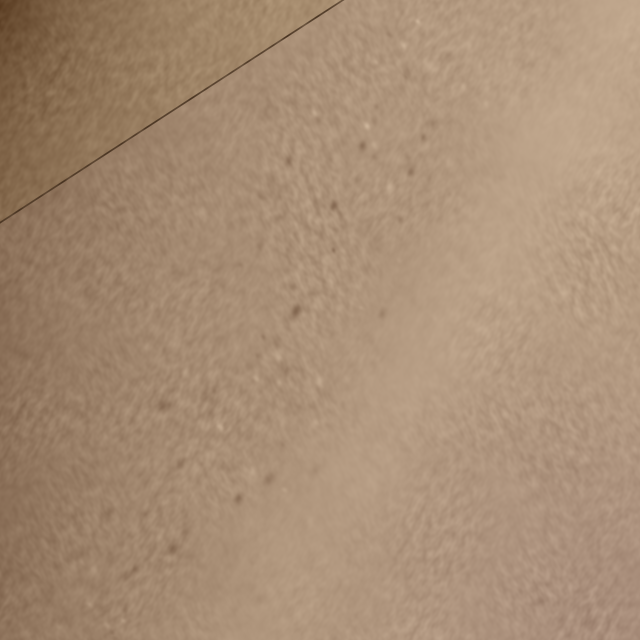
A WebGL 2 fragment shader for this texture:

```glsl
#version 300 es
precision highp float;
// Softly lit matte tan surface with fine grain, scattered pits, pale flecks and one thin diagonal seam.

uniform vec2 u_resolution;
out vec4 fragColor;

const vec3 SHADOW = vec3(0.49, 0.38, 0.29);
const vec3 LIGHT = vec3(0.72, 0.62, 0.52);
const vec3 SEAM_COLOR = vec3(0.27, 0.19, 0.12);

vec2 hash22(vec2 p) {
    vec3 q = fract(p.xyx * vec3(0.1031, 0.1030, 0.0973));
    q += dot(q, q.yzx + 33.33);
    return fract((q.xx + q.yz) * q.zy);
}

mat2 rotation(float angle) {
    float c = cos(angle), s = sin(angle);
    return mat2(c, s, -s, c);
}

float cornerGradient(vec2 cell, vec2 corner, vec2 f) {
    float angle = 6.2832 * hash22(cell + corner + 200.0).x;
    return dot(vec2(cos(angle), sin(angle)), f - corner);
}

float gradientNoise(vec2 p) {
    vec2 cell = floor(p), f = fract(p);
    vec2 w = f * f * f * (f * (f * 6.0 - 15.0) + 10.0);
    float low = mix(cornerGradient(cell, vec2(0, 0), f), cornerGradient(cell, vec2(1, 0), f), w.x);
    float high = mix(cornerGradient(cell, vec2(0, 1), f), cornerGradient(cell, vec2(1, 1), f), w.x);
    return mix(low, high, w.y);
}

// Two octaves of noise stretched along a tilted vertical axis
float grain(vec2 p, float tilt, float frequency) {
    vec2 q = rotation(tilt) * p * vec2(frequency) * 1.0;
    q.y *= 0.6;
    return gradientNoise(q) + 0.55 * gradientNoise(q * 1.9 + 37.0);
}

// Soft elongated spots, at most one per jittered cell
float spots(vec2 p, float cells, float density, float radius, float tilt, float seed) {
    vec2 q = p * cells, home = floor(q);
    float cover = 0.0;
    for (int y = -1; y <= 1; y++) {
        for (int x = -1; x <= 1; x++) {
            vec2 cell = home + vec2(x, y);
            vec2 jitter = hash22(cell + seed);
            vec2 chance = hash22(cell + seed + 71.0);
            vec2 d = rotation(tilt + chance.y - 0.5) * (q - cell - jitter) / cells;
            d.y *= 0.7;
            float size = radius * mix(0.55, 1.1, chance.y);
            float spot = exp(-dot(d, d) / (size * size)) * mix(0.45, 1.0, jitter.x);
            cover = max(cover, spot * step(chance.x, density));
        }
    }
    return cover;
}

// Gaussian falloff around the line through a and b
float band(vec2 p, vec2 a, vec2 b, float width) {
    vec2 along = normalize(b - a);
    float d = dot(p - a, vec2(-along.y, along.x)) / width;
    return exp(-d * d);
}

// Broad lighting, given as the red level
float lighting(vec2 p, float aboveSeam) {
    float tone = 0.548 + 0.155 * (1.0 - exp(-3.5 * p.x));
    tone += 0.028 * band(p, vec2(0.45, 0.08), vec2(0.93, 0.87), 0.09);
    tone += 0.025 * smoothstep(0.5, 1.0, p.x) * smoothstep(0.25, 0.9, p.y);
    tone -= 0.035 * smoothstep(0.55, 1.0, p.x) * smoothstep(0.5, 0.0, p.y);
    tone -= 0.18 * exp(-7.0 * length(p - vec2(0.0, 1.0)));
    tone -= 0.012 * aboveSeam;
    return tone + 0.016 * gradientNoise(rotation(-0.9) * p * vec2(9.0, 5.0));
}

void main() {
    vec2 uv = gl_FragCoord.xy / u_resolution;
    float pixel = 1.0 / u_resolution.y;

    // Signed distance to the seam, positive above it
    vec2 seamDir = normalize(vec2(0.536, 0.348));
    float seamDist = dot(uv - vec2(0.0, 0.652), vec2(-seamDir.y, seamDir.x));
    float aboveSeam = smoothstep(-pixel, pixel, seamDist);
    float tone = lighting(uv, aboveSeam);

    // Grain leans both ways in patches and fades on the smooth pale band
    float smoothBand = band(uv, vec2(0.43, 0.08), vec2(0.9, 0.87), 0.10);
    float lean = smoothstep(-0.25, 0.25, gradientNoise(uv * 5.0 + 11.0) + 0.25 * aboveSeam);
    float texture1 = mix(grain(uv, -0.45, 88.0), grain(uv + 3.0, 0.5, 88.0), lean);
    float patches = 1.0 + 0.7 * gradientNoise(uv * 7.0 + 5.0);
    tone += 0.062 * texture1 * patches * (1.0 - 0.65 * smoothBand);
    tone += 0.018 * gradientNoise(uv * 32.0 + 19.0);

    // Pits and flecks gather along a steep diagonal zone
    float zone = band(uv, vec2(0.24, 0.05), vec2(0.62, 0.92), 0.15) * (1.0 - aboveSeam);
    tone -= 0.17 * zone * spots(uv, 15.0, 0.28, 0.0068, 0.3, 3.0);
    tone -= 0.06 * zone * spots(uv, 34.0, 0.35, 0.0065, -0.3, 47.0);
    tone += 0.11 * zone * spots(uv, 26.0, 0.20, 0.0055, -0.5, 91.0);

    // Colour: warmer above the seam, rosier at the lower right
    vec3 color = mix(SHADOW, LIGHT, (tone - SHADOW.r) / (LIGHT.r - SHADOW.r));
    float rosy = smoothstep(0.4, 1.0, uv.x) * smoothstep(0.6, 0.0, uv.y);
    color += rosy * vec3(0.0, -0.004, 0.02) - aboveSeam * vec3(0.0, 0.0, 0.02);

    // Thin seam with slightly uneven darkness
    float seam = 1.0 - smoothstep(0.0003, 0.0008 + pixel, abs(seamDist));
    float wear = 0.8 + 0.3 * gradientNoise(vec2(dot(uv, seamDir) * 70.0, 0.5));
    color = mix(color, SEAM_COLOR, seam * wear);

    fragColor = vec4(clamp(color, 0.0, 1.0), 1.0);
}
```
